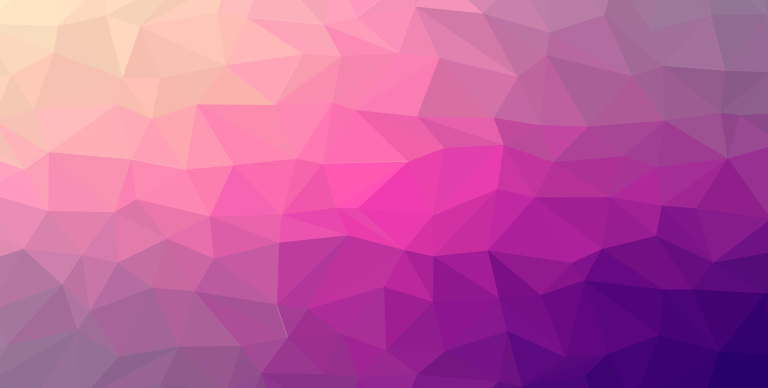
Write a WebGL 2 fragment shader that draws this background.

```glsl
#version 300 es
precision highp float;
// Low-poly mesh of flat triangles over a cream, pink and navy diagonal blend.

#define CELLS vec2(14.0, 8.4)
#define JITTER 0.68
#define ROW_SHIFT 0.4
#define TONE_SPREAD 0.07
#define SHADE_SPREAD 0.06
#define GLINT_CHANCE 0.03
#define GLINT_STRENGTH 0.3

uniform vec2 u_resolution;
out vec4 outColor;

const vec3 CREAM  = vec3(0.99, 0.92, 0.77);
const vec3 PEACH  = vec3(0.98, 0.71, 0.68);
const vec3 PINK   = vec3(1.00, 0.26, 0.70);
const vec3 PURPLE = vec3(0.42, 0.03, 0.52);
const vec3 NAVY   = vec3(0.12, 0.00, 0.40);

vec3 hash3(vec2 p) {
    vec3 q = fract(p.xyx * vec3(0.1031, 0.1030, 0.0973));
    q += dot(q, q.yxz + 33.33);
    return fract((q.xxy + q.yzz) * q.zyx);
}

// Five evenly spaced colour stops
vec3 ramp(float t) {
    vec4 k = clamp(4.0 * t - vec4(0.0, 1.0, 2.0, 3.0), 0.0, 1.0);
    vec3 c = mix(CREAM, PEACH, k.x);
    c = mix(c, PINK, k.y);
    c = mix(c, PURPLE, k.z);
    return mix(c, NAVY, k.w);
}

// Horizontal and vertical ramps, averaged
vec3 gradient(vec2 uv) {
    return 0.5 * (ramp(uv.x) + ramp(1.0 - uv.y));
}

// Jittered mesh vertex, scaled to the canvas
vec2 vertex(vec2 id) {
    vec2 offset = (hash3(id + 41.0).xy - 0.5) * JITTER;
    offset.x += (mod(id.y, 2.0) - 0.5) * ROW_SHIFT;
    return (id + offset) / CELLS * u_resolution;
}

float cross2(vec2 a, vec2 b) {
    return a.x * b.y - a.y * b.x;
}

float area(vec2 a, vec2 b, vec2 c) {
    return cross2(b - a, c - a);
}

// Signed distance to an edge, positive on its left
float edgeDistance(vec2 p, vec2 a, vec2 b) {
    return cross2(b - a, p - a) / max(length(b - a), 1e-4);
}

// Adds one flat triangle, weighted by its coverage
void addTriangle(inout vec4 sum, vec2 p, vec2 a, vec2 b, vec2 c, vec2 seed) {
    float first = edgeDistance(p, a, b);
    float inside = min(first, min(edgeDistance(p, b, c), edgeDistance(p, c, a)));
    float coverage = clamp(inside + 0.5, 0.0, 1.0);
    if (coverage <= 0.0) return;

    vec3 rnd = hash3(seed + 97.0);
    vec2 center = (a + b + c) / (3.0 * u_resolution);
    vec3 color = gradient(center + (rnd.xy - 0.5) * TONE_SPREAD);
    color *= 1.0 + (rnd.z - 0.5) * SHADE_SPREAD;

    // A few edges carry a pale hairline
    float glint = step(hash3(seed + 311.0).x, GLINT_CHANCE);
    float line = 1.0 - smoothstep(0.0, u_resolution.y / 250.0, abs(first));
    color = mix(color, vec3(0.95, 0.78, 0.85), glint * line * GLINT_STRENGTH);
    sum += vec4(color, 1.0) * coverage;
}

void main() {
    vec2 p = gl_FragCoord.xy;
    vec2 cell = floor(p / u_resolution * CELLS);
    vec4 sum = vec4(0.0);

    for (int j = -1; j <= 1; j++) {
        for (int i = -1; i <= 1; i++) {
            vec2 id = cell + vec2(i, j);
            vec2 a = vertex(id);
            vec2 b = vertex(id + vec2(1.0, 0.0));
            vec2 c = vertex(id + vec2(1.0, 1.0));
            vec2 d = vertex(id + vec2(0.0, 1.0));
            vec2 seed = id * vec2(2.0, 1.0);
            vec2 nextSeed = seed + vec2(1.0, 0.0);

            // Split along the diagonal that gives the fuller triangles
            if (min(area(a, b, c), area(a, c, d)) > min(area(a, b, d), area(b, c, d))) {
                addTriangle(sum, p, a, b, c, seed);
                addTriangle(sum, p, a, c, d, nextSeed);
            } else {
                addTriangle(sum, p, a, b, d, seed);
                addTriangle(sum, p, b, c, d, nextSeed);
            }
        }
    }
    outColor = vec4(sum.rgb / max(sum.a, 1e-4), 1.0);
}
```
